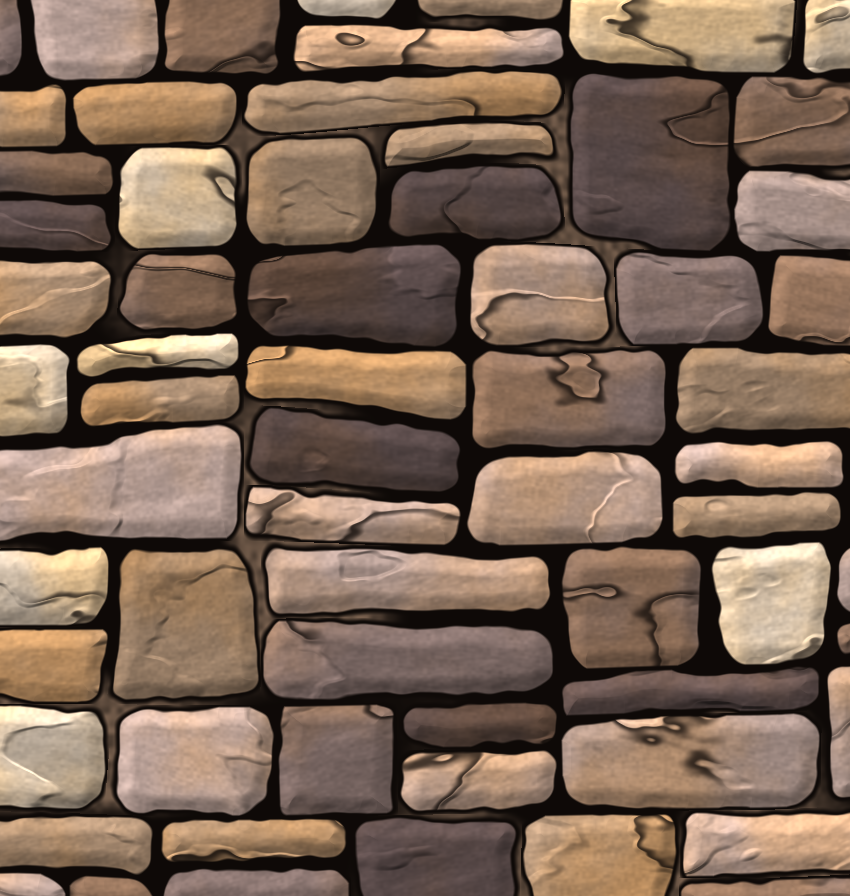
A WebGL 1 fragment shader for this texture:

```glsl
precision highp float;
// Dry-stacked wall of rough, layered stones in raking light from the upper left.
uniform vec2 u_resolution;

const vec2 LIGHT = vec2(-0.5, 0.866);
const vec3 SHADOW = vec3(0.055, 0.037, 0.028);
const vec3 MORTAR = vec3(0.40, 0.32, 0.26);
const vec3 UMBER = vec3(0.35, 0.285, 0.265);
const vec3 MAUVE = vec3(0.50, 0.415, 0.375);
const vec3 TAN = vec3(0.66, 0.535, 0.41);
const vec3 ROSE = vec3(0.70, 0.595, 0.53);
const vec3 CREAM = vec3(0.81, 0.73, 0.62);

float hash(vec2 p) {
  vec3 q = fract(p.xyx * 0.1031);
  q += dot(q, q.yzx + 33.33);
  return fract((q.x + q.y) * q.z);
}

float noise(vec2 p) {
  vec2 i = floor(p), f = fract(p);
  f = f * f * (3.0 - 2.0 * f);
  return mix(mix(hash(i), hash(i + vec2(1, 0)), f.x),
             mix(hash(i + vec2(0, 1)), hash(i + vec2(1, 1)), f.x), f.y);
}

float fbm(vec2 p) {
  float sum = 0.0, amp = 0.5;
  for (int i = 0; i < 5; i++) {
    sum += amp * noise(p);
    p = mat2(1.6, 1.2, -1.2, 1.6) * p + 7.3;
    amp *= 0.5;
  }
  return sum;
}

vec2 rotate(vec2 p, float angle) {
  float c = cos(angle), s = sin(angle);
  return vec2(c * p.x - s * p.y, s * p.x + c * p.y);
}

// Splits the wall at random until a stone-sized box is left: (low, high) corners.
vec4 findStone(vec2 p, out float key) {
  vec2 lo = vec2(-0.13, -0.1), hi = vec2(1.12, 1.09);
  key = 1.0;
  for (int i = 0; i < 10; i++) {
    vec2 size = hi - lo;
    if (size.x * size.y < mix(0.018, 0.05, hash(vec2(key, 1)))) break;
    bool upright = size.x > size.y * mix(1.6, 2.8, hash(vec2(key, 2)));
    vec2 axis = upright ? vec2(1, 0) : vec2(0, 1);
    vec2 cut = mix(lo, hi, mix(0.32, 0.68, hash(vec2(key, 3))));
    float side = step(0.0, dot(p - cut, axis));
    lo = mix(lo, cut, axis * side);
    hi = mix(hi, cut, axis * (1.0 - side));
    key = 2.0 * key + side;
  }
  return vec4(lo, hi);
}

// Tapered box with rounded corners and a ragged outline, kept inside its cell.
float stoneDistance(vec2 p, vec4 box, float key, vec2 seed) {
  vec2 extent = 0.5 * (box.zw - box.xy);
  vec2 q = p - 0.5 * (box.xy + box.zw);
  vec2 cell = abs(q) - extent;
  vec2 lean = vec2(hash(vec2(key, 4)), hash(vec2(key, 5))) - 0.5;
  q += 0.011 * (vec2(noise(p * 15.0 + seed), noise(p * 15.0 - seed)) - 0.5);
  q += 0.005 * (vec2(noise(p * 55.0 + seed), noise(p * 55.0 - seed)) - 0.5);
  vec2 edge = abs(q) - extent + 0.0028;
  edge += vec2(0.25, 0.07) * (lean * q.yx + abs(lean) * extent.yx);
  float radius = min(mix(0.012, 0.045, hash(vec2(key, 6))), 0.6 * min(extent.x, extent.y));
  edge += radius;
  float d = length(max(edge, 0.0)) + min(max(edge.x, edge.y), 0.0) - radius;
  return max(d, max(cell.x, cell.y) + 0.0016);
}

// Layer coordinate: each whole step is a broken ledge.
float strata(vec2 p, vec2 seed) {
  return 4.2 * fbm(p * vec2(3.2, 7.0) + seed);
}

float layerLevel(float t) {
  return floor(t) + smoothstep(0.88, 1.0, fract(t));
}

float relief(vec2 p, vec4 box, float key, vec2 seed, float tilt) {
  vec2 q = rotate(p, tilt);
  float d = stoneDistance(p, box, key, seed);
  float height = 0.010 * smoothstep(-0.005, 0.022, -d);
  height += 0.009 * fbm(q * vec2(9.0, 17.0) + seed);
  height += 0.0016 * noise(q * vec2(9.0, 60.0) + seed);
  return height + 0.003 * layerLevel(strata(q, seed));
}

vec3 stoneColour(float pick) {
  vec3 c = mix(UMBER, MAUVE, step(0.15, pick));
  c = mix(c, TAN, step(0.41, pick));
  c = mix(c, ROSE, step(0.61, pick));
  return mix(c, CREAM, step(0.82, pick));
}

void main() {
  vec2 p = gl_FragCoord.xy / u_resolution.y;
  p += vec2(0.03, 0.045) * (vec2(noise(p * 4.0 + 3.7), noise(p * 3.5 + 19.1)) - 0.5);
  float key;
  vec4 box = findStone(p, key);
  vec2 seed = 60.0 * vec2(hash(vec2(key, 7)), hash(vec2(key, 8)));
  float tilt = 0.7 * (hash(vec2(key, 9)) - 0.5);
  vec2 q = rotate(p, tilt);
  float d = stoneDistance(p, box, key, seed);

  // Stone tint, stains and layers
  vec2 centre = 0.5 * (box.xy + box.zw);
  vec3 stone = stoneColour(fract(dot(centre, vec2(3.7, 5.3)) + 0.1 * hash(vec2(key, 10))));
  stone *= mix(vec3(0.95, 0.97, 1.03), vec3(1.06, 0.99, 0.87), smoothstep(0.3, 0.7, fbm(p * 7.0 + seed)));
  float t = strata(q, seed), f = fract(t);
  stone *= 1.0 + 0.26 * (noise(vec2(layerLevel(t) * 1.7, key)) - 0.5);
  stone *= 0.95 + 0.10 * noise(p * 240.0);

  // Raking light and ledge shadows
  float step_ = 0.0016;
  float facing = (relief(p, box, key, seed, tilt) - relief(p + LIGHT * step_, box, key, seed, tilt)) / step_;
  stone *= clamp(1.0 + 0.55 * facing, 0.35, 1.3);
  float ledge = max(smoothstep(0.97, 1.0, f), 1.0 - smoothstep(0.0, 0.11, f));
  stone = mix(stone, SHADOW, 0.75 * ledge * smoothstep(0.42, 0.66, noise(p * 7.0 + seed)));

  // Joints: deep shadow with some mortar
  float fill = smoothstep(0.62, 0.76, noise(p * 6.0 + 41.0)) * smoothstep(0.001, 0.007, d);
  vec3 joint = mix(SHADOW, MORTAR * (0.7 + 0.5 * noise(p * 130.0)), fill);
  gl_FragColor = vec4(mix(joint, stone, smoothstep(-0.0005, 0.0025, -d)), 1.0);
}
```
